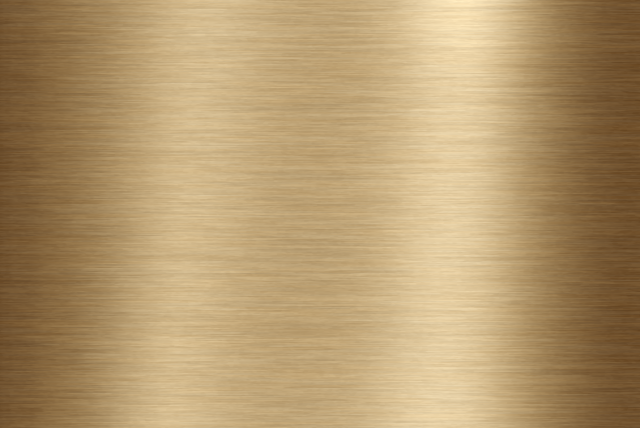
Reproduce this texture procedurally as a Shadertoy shader.

```glsl
// Brushed brass sheet: fine horizontal grain under two soft vertical highlights.

const vec3 DARK_BRASS = vec3(0.45, 0.33, 0.19);
const vec3 LIGHT_BRASS = vec3(0.91, 0.82, 0.65);
const vec3 MIDTONE_SHIFT = vec3(0.0, -0.006, -0.026);
const vec3 WARM_SHIFT = vec3(0.008, 0.0, -0.010);

vec3 hash3(vec2 cell, float seed) {
    vec3 p = fract(vec3(cell.xyx) * vec3(0.1031, 0.1030, 0.0973) + seed * 0.137);
    p += dot(p, p.yxz + 33.33);
    return fract((p.xxy + p.yzz) * p.zyx);
}

// Smooth cellular noise: scattered grains with random tones, about -1 to 1
float cellGrain(vec2 p, float seed) {
    vec2 cell = floor(p);
    float toneSum = 0.0;
    float weightSum = 0.0;
    for (int y = -1; y <= 1; y++) {
        for (int x = -1; x <= 1; x++) {
            vec2 neighbour = cell + vec2(x, y);
            vec3 grain = hash3(neighbour, seed);
            vec2 offset = neighbour + grain.xy - p;
            float weight = exp(-7.0 * dot(offset, offset));
            toneSum += weight * (2.0 * grain.z - 1.0);
            weightSum += weight;
        }
    }
    return toneSum / weightSum;
}

// Thin grains along the brushing direction, broken up by short flecks
float brushing(vec2 uv) {
    float broad = cellGrain(uv * vec2(1.5, 60.0), 1.0);
    float medium = cellGrain(uv * vec2(5.0, 190.0), 2.0);
    float fine = cellGrain(uv * vec2(13.0, 340.0), 3.0);
    float fleck = cellGrain(uv * vec2(45.0, 340.0), 5.0);
    float mottle = cellGrain(uv * vec2(150.0, 300.0), 6.0);
    return 0.017 * broad + 0.025 * medium + 0.053 * fine + 0.034 * fleck + 0.024 * mottle;
}

float glow(float x, float centre, float width) {
    float d = (x - centre) / width;
    return exp(-d * d);
}

// Broad light across the sheet: 0 is dark brass, 1 is light brass
float sheen(vec2 uv) {
    float body = smoothstep(-0.04, 0.29, uv.x) * (1.0 - smoothstep(0.73, 0.99, uv.x));
    float leftGlow = glow(uv.x, mix(0.26, 0.33, uv.y), 0.10);
    float rightGlow = glow(uv.x, mix(0.68, 0.72, uv.y), 0.11);
    float topLight = smoothstep(0.75, 1.0, uv.y);
    float bottomLight = 1.0 - smoothstep(0.0, 0.25, uv.y);
    float light = -0.04 + 0.65 * body + 0.20 * leftGlow + 0.35 * rightGlow;
    return light + topLight * (0.03 + 0.13 * rightGlow) + 0.03 * bottomLight;
}

// Brass ramp with richer yellow in the midtones
vec3 brass(float tone) {
    float midtone = clamp(4.0 * tone * (1.0 - tone), 0.0, 1.0);
    return mix(DARK_BRASS, LIGHT_BRASS, tone) + MIDTONE_SHIFT * midtone;
}

void mainImage(out vec4 fragColor, in vec2 fragCoord) {
    vec2 uv = fragCoord / iResolution.xy;
    vec3 color = brass(sheen(uv) + brushing(uv));

    // Slight warm and cool drift between grains
    color += WARM_SHIFT * cellGrain(uv * vec2(12.0, 280.0), 4.0);
    fragColor = vec4(clamp(color, 0.0, 1.0), 1.0);
}
```
